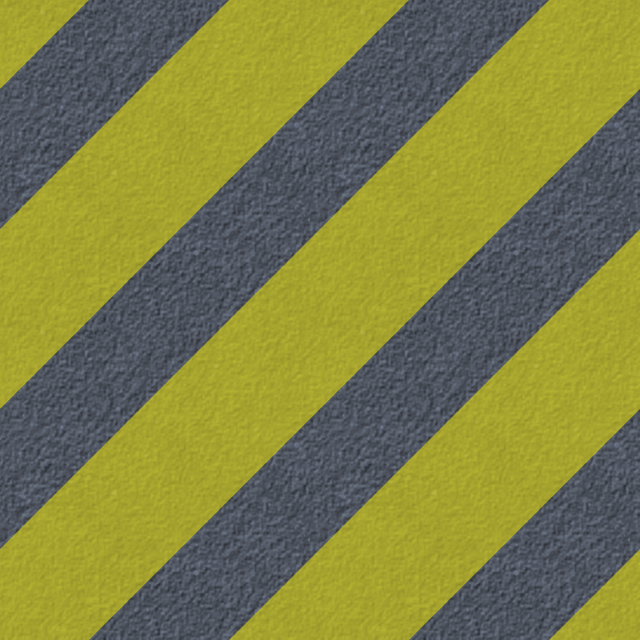
Give the GLSL for this pattern, as a Shadertoy shader.

```glsl
const float REPEATS = 2.0;            // tiles across and down
const float BAND_CENTRE = 0.497;      // asphalt band, in fractions of a tile
const float BAND_HALF_WIDTH = 0.219;
const vec3 PAINT = vec3(0.652, 0.642, 0.180);
const vec3 ASPHALT = vec3(0.305, 0.328, 0.372);
const vec3 PAINT_FLECK = vec3(0.76, 0.75, 0.32);
const vec3 STONE_FLECK = vec3(0.48, 0.52, 0.62);
const vec2 LIGHT_STEP = vec2(-0.0026, 0.0030);
const float COARSE_CELLS = 42.0;      // whole cells per tile
const float GRAIN_CELLS = 88.0;
const float FINE_CELLS = 136.0;
const float FLECK_CELLS = 44.0;
const float FLECK_CHANCE = 0.07;
const float ASPHALT_RELIEF = 0.85;
const float PAINT_RELIEF = 0.20;

float hash(vec2 cell, float seed) {
    uvec2 q = uvec2(cell) * uvec2(1597u, 3571u);
    uint h = q.x ^ (q.y + uint(seed) * 7919u);
    h = (h ^ (h >> 15)) * 73244475u;
    h = (h ^ (h >> 13)) * 73244475u;
    h ^= h >> 16;
    return float(h & 65535u) / 65535.0;
}

// Value noise that wraps once per tile
float noise(vec2 tile, float cells, float seed) {
    vec2 p = tile * cells;
    vec2 i = floor(p);
    vec2 f = p - i;
    f = f * f * (3.0 - 2.0 * f);
    vec2 a = mod(i, cells);
    vec2 b = mod(i + 1.0, cells);
    return mix(mix(hash(a, seed), hash(vec2(b.x, a.y), seed), f.x),
               mix(hash(vec2(a.x, b.y), seed), hash(b, seed), f.x), f.y);
}

float height(vec2 tile) {
    return 0.25 * noise(tile, COARSE_CELLS, 1.0)
         + 0.45 * noise(tile, GRAIN_CELLS, 2.0)
         + 0.30 * noise(tile, FINE_CELLS, 3.0);
}

// Sparse small bright stones, searched in neighbouring cells
float flecks(vec2 tile, float pixel) {
    vec2 p = tile * FLECK_CELLS;
    float soft = max(pixel * FLECK_CELLS, 0.08);
    float cover = 0.0;
    for (int y = -1; y <= 1; y++)
    for (int x = -1; x <= 1; x++) {
        vec2 cell = floor(p) + vec2(x, y);
        vec2 id = mod(cell, FLECK_CELLS);
        float present = step(hash(id, 4.0), FLECK_CHANCE);
        vec2 offset = p - cell - vec2(hash(id, 5.0), hash(id, 6.0));
        offset.x *= mix(0.7, 1.5, hash(id, 7.0));
        float size = hash(id, 8.0);
        float radius = mix(0.10, 0.38, size * size * size);
        float spot = 1.0 - smoothstep(radius - soft, radius + soft, length(offset));
        cover = max(cover, present * spot * mix(0.35, 1.0, hash(id, 9.0)));
    }
    return cover;
}

void mainImage(out vec4 fragColor, in vec2 fragCoord) {
    vec2 p = fragCoord / iResolution.xy * REPEATS;
    vec2 tile = fract(p);
    float pixel = REPEATS / min(iResolution.x, iResolution.y);

    // Diagonal bands
    float across = abs(fract(p.x - p.y - BAND_CENTRE + 0.5) - 0.5);
    float asphalt = 1.0 - smoothstep(-pixel, pixel, across - BAND_HALF_WIDTH);

    // Grain lit from one side, with faint broad mottling
    float relief = height(tile - LIGHT_STEP) - height(tile + LIGHT_STEP);
    float grain = relief + 0.45 * (height(tile) - 0.5);
    float mottle = noise(tile, 7.0, 10.0) + noise(tile, 17.0, 11.0) - 1.0;
    float fleck = flecks(tile, pixel);

    vec3 road = ASPHALT * (1.0 + ASPHALT_RELIEF * grain + 0.06 * mottle);
    road = mix(road, STONE_FLECK, 0.65 * fleck);
    vec3 paint = PAINT * (1.0 + PAINT_RELIEF * grain + 0.025 * mottle);
    paint = mix(paint, PAINT_FLECK, 0.45 * fleck);

    fragColor = vec4(mix(paint, road, asphalt), 1.0);
}
```
